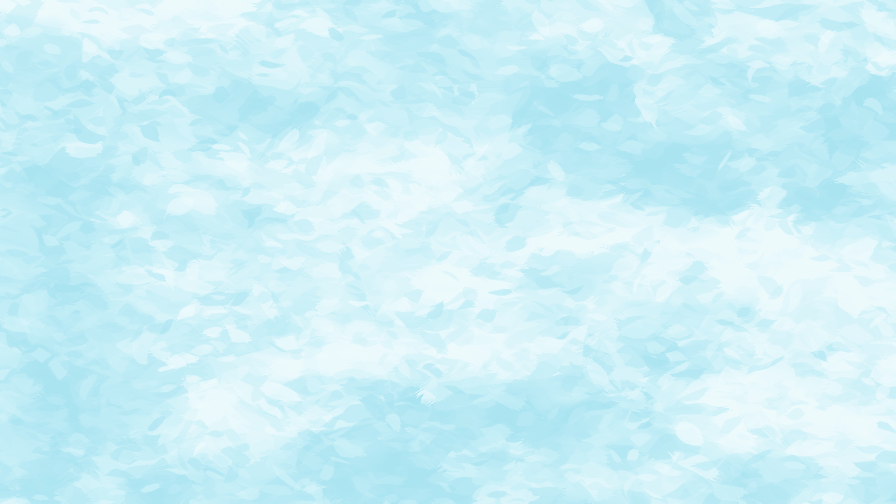
Reproduce this background procedurally as a Shadertoy shader.

```glsl
const vec3 SHADE = vec3(0.67, 0.895, 0.945);
const vec3 WATER = vec3(0.79, 0.94, 0.97);
const vec3 FOAM = vec3(0.93, 0.98, 0.99);
const int LAYERS = 9;
const float LARGEST = 0.30;       // dab scale of the first layer, in canvas heights
const float SHRINK = 0.76;        // scale ratio between layers
const vec2 CELL_SHAPE = vec2(1.2, 0.75);
const vec2 PATCH_FREQ = vec2(2.9, 6.6);
const float PATCH_CONTRAST = 2.0;
const float TONE_JITTER = 0.95;
const float TEAR = 1.5;           // depth of the bristle marks at stroke ends
const float WOBBLE = 0.022;       // irregularity of the outlines

float hash(vec2 p) {
    return fract(sin(dot(p, vec2(127.1, 311.7))) * 43758.5453);
}

float noise(vec2 p) {
    vec2 i = floor(p), f = fract(p);
    f = f * f * (3.0 - 2.0 * f);
    return mix(mix(hash(i), hash(i + vec2(1, 0)), f.x),
               mix(hash(i + vec2(0, 1)), hash(i + vec2(1, 1)), f.x), f.y);
}

// Broad light and dark patches, wider than tall
float patchTone(vec2 p) {
    vec2 q = p * PATCH_FREQ + 3.7;
    float n = 0.5 * noise(q) + 0.3 * noise(q * 2.1 + 9.2) + 0.2 * noise(q * 4.3 + 5.1);
    return 0.53 + (n - 0.5) * PATCH_CONTRAST;
}

// Coverage of one bent dab with torn ends; q is relative to its centre
float dabMask(vec2 q, vec2 id, float size, float pixel) {
    float turn = hash(id + 1.3) - 0.5;
    float angle = turn * 0.6 + turn * turn * turn * 6.0;
    float c = cos(angle), s = sin(angle);
    vec2 radii = size * vec2(mix(0.65, 1.0, hash(id + 2.1)), mix(0.14, 0.46, hash(id + 3.7)));
    q = vec2(c * q.x + s * q.y, c * q.y - s * q.x) / radii;
    q.y += (hash(id + 4.9) - 0.5) * 1.2 * (q.x * q.x - 0.3);
    if (max(abs(q.x), abs(q.y)) > 1.1) return 0.0;

    float oval = length(q);
    float diamond = abs(q.x) + abs(q.y);
    float d = mix(oval, diamond, 0.8 * hash(id + 6.3)) - 1.0;
    vec2 bristle = vec2(q.x * 1.6, q.y * 10.0) + 40.0 * hash(id + 7.7);
    float streak = 0.6 * noise(bristle) + 0.4 * noise(bristle * vec2(1.5, 2.3));
    d += TEAR * q.x * q.x * max(streak - 0.2, 0.0);

    // A straight cut leaves an angular facet
    float cut = 6.2832 * hash(id + 11.9);
    d = max(d, dot(q, vec2(cos(cut), sin(cut))) - mix(0.1, 0.9, hash(id + 12.7)));
    float soft = 0.7 * pixel / radii.y;
    return 1.0 - smoothstep(-soft, soft, d);
}

void mainImage(out vec4 fragColor, in vec2 fragCoord) {
    float pixel = 1.0 / iResolution.y;
    vec2 p = fragCoord * pixel;

    // Uneven outlines
    vec2 w = p * 9.0;
    vec2 warp = vec2(noise(w), noise(w + 31.4)) - 0.5;
    warp += 0.4 * (vec2(noise(w * 4.0 + 7.0), noise(w * 4.0 + 53.0)) - 0.5);
    p += WOBBLE * warp;

    // Translucent dabs, from large to small
    float tone = clamp(patchTone(p), 0.0, 1.0);
    float size = LARGEST;
    for (int layer = 0; layer < LAYERS; layer++) {
        float depth = float(layer) / float(LAYERS - 1);
        vec2 cell = size * CELL_SHAPE;
        vec2 home = floor(p / cell);
        for (int y = -1; y <= 1; y++)
        for (int x = -1; x <= 1; x++) {
            vec2 grid = home + vec2(x, y);
            vec2 id = grid + 17.3 * float(layer + 1);
            if (hash(id + 8.8) < 0.45 * depth) continue;
            vec2 centre = (grid + vec2(hash(id), hash(id + 5.5))) * cell;
            float mask = dabMask(p - centre, id, size, pixel);
            if (mask <= 0.0) continue;
            float dabTone = patchTone(centre) + TONE_JITTER * (hash(id + 9.4) - 0.5);
            float opacity = mix(0.3, 0.8, hash(id + 10.6));
            tone = mix(tone, clamp(dabTone, 0.0, 1.0), mask * opacity);
        }
        size *= SHRINK;
    }

    vec3 color = mix(SHADE, WATER, clamp(tone * 2.0, 0.0, 1.0));
    color = mix(color, FOAM, clamp(tone * 2.0 - 1.0, 0.0, 1.0));
    fragColor = vec4(color, 1.0);
}
```
